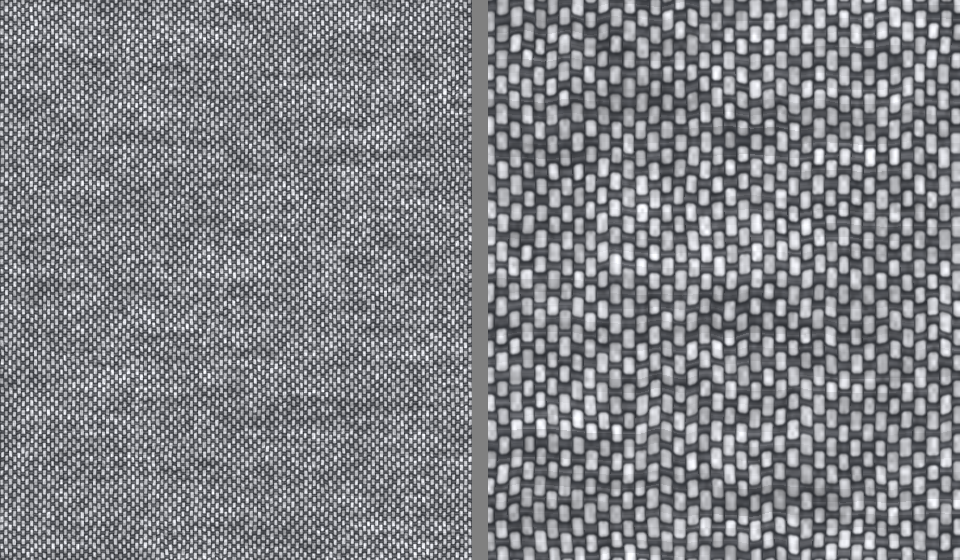
Left: the whole. Right: its middle third, enlarged.
This texture is drawn by a Shadertoy shader. Its source:

```glsl
// Plain-woven grey cloth: pale upright stitches in staggered columns over
// darker cross threads. Each stitch is a rounded box in a repeated cell;
// hashes and value noise vary its size and tone and add fuzzy fibres.

const vec2 REPEATS = vec2(112.0, 61.0);   // columns across, stitches down
const vec3 DARK_YARN = vec3(0.20, 0.21, 0.23);
const vec3 GREY_YARN = vec3(0.43, 0.435, 0.455);
const vec3 PALE_YARN = vec3(0.84, 0.845, 0.865);

float hash(vec2 p) {
    vec3 q = fract(p.xyx * vec3(0.1031, 0.1030, 0.0973));
    q += dot(q, q.yzx + 33.33);
    return fract((q.x + q.y) * q.z);
}

float noise(vec2 p) {
    vec2 cell = floor(p);
    vec2 f = fract(p);
    f = f * f * (3.0 - 2.0 * f);
    float low = mix(hash(cell), hash(cell + vec2(1, 0)), f.x);
    float high = mix(hash(cell + vec2(0, 1)), hash(cell + vec2(1, 1)), f.x);
    return mix(low, high, f.y);
}

float roundedBox(vec2 p, vec2 halfSize, float radius) {
    vec2 d = abs(p) - halfSize + radius;
    return length(max(d, 0.0)) + min(max(d.x, d.y), 0.0) - radius;
}

// Gentle drift of the threads away from a perfect grid
vec2 threadDrift(vec2 grid) {
    float across = noise(grid * vec2(0.30, 0.45)) - 0.5;
    float along = noise(grid * vec2(0.55, 0.35) + 71.0) - 0.5;
    return vec2(0.35 * across, 0.24 * along);
}

vec3 weave(vec2 uv, float aspect, float pixel) {
    vec2 grid = uv * REPEATS;
    grid += threadDrift(grid);

    // Every second column is raised by half a stitch
    float column = floor(grid.x);
    float y = grid.y + 0.5 * mod(column, 2.0);
    vec2 id = vec2(column, floor(y));
    vec2 local = vec2(fract(grid.x), fract(y)) - 0.5;
    float stretch = REPEATS.x / REPEATS.y * aspect;
    vec2 q = local * vec2(1.0, stretch);

    // Stitch outline, with its own size and offset
    float size = hash(id + 13.0);
    q.y += 0.22 * (hash(id + 47.0) - 0.5);
    vec2 halfSize = vec2(0.39 + 0.07 * size, 0.62 + 0.20 * size);
    float d = roundedBox(q, halfSize, 0.30);
    float soft = 0.08 + 0.6 * pixel;
    float cover = 1.0 - smoothstep(-soft, soft, d);

    // Cross thread: lit along the middle of the gap, dark at its edges
    float gap = 0.5 * stretch - abs(q.y);
    float ridge = 1.0 - smoothstep(0.0, 0.42, abs(gap));
    float row = floor(grid.y * 2.0);
    float streak = noise(vec2(grid.x * 0.12, row * 1.7));
    vec3 ground = mix(DARK_YARN, GREY_YARN, ridge * (0.35 + 0.65 * streak));

    // Stitch tone: round shading plus uneven dye
    float bulge = smoothstep(0.05, -0.32, d);
    float dye = 0.70 + 0.16 * hash(id) + 0.18 * streak;
    vec3 stitch = PALE_YARN * dye * (0.84 + 0.24 * bulge);
    return mix(ground, stitch, cover);
}

void mainImage(out vec4 fragColor, in vec2 fragCoord) {
    vec2 uv = fragCoord / iResolution.xy;
    float aspect = iResolution.y / iResolution.x;
    float pixel = REPEATS.x / iResolution.x;
    vec3 color = weave(uv, aspect, pixel);

    // Fine fibres and broad uneven patches
    vec2 p = uv * vec2(1.0, aspect);
    float fibre = noise(p * vec2(330.0, 260.0)) - 0.5;
    float patches = noise(p * vec2(16.0, 28.0)) - 0.5;
    float bands = noise(p * vec2(5.0, 70.0) + 19.0) - 0.5;
    color *= 1.0 + 0.24 * fibre + 0.10 * patches + 0.10 * bands;
    fragColor = vec4(clamp(color, 0.0, 1.0), 1.0);
}
```
